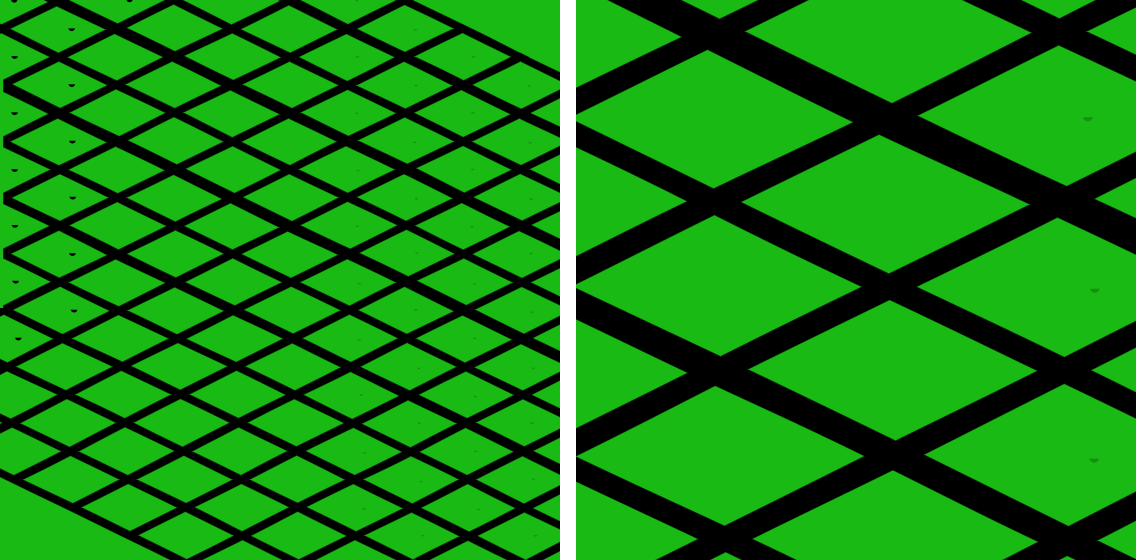
Left: the whole. Right: its middle third, enlarged.
Give the GLSL for this pattern, as a WebGL 1 fragment shader.

```glsl
precision highp float;

uniform vec2 u_resolution;

#define FIELD_COLOR vec3(0.10, 0.73, 0.08)
#define CELL_SIZE vec2(0.206, 0.1006)
#define FIRST_NODE vec2(0.1042, 0.1016)
#define LINE_HALF 0.0057
#define BOLD_EXTRA 0.0024
#define LOW_EDGE -8.0
#define HIGH_EDGE 4.0
#define WOBBLE 0.0025
#define SPECK_SIZE vec2(0.0055, 0.0048)
#define SPECK_OFFSET vec2(0.0235, -0.0015)
#define FAINT_SPECK 0.22

vec2 randomGradient(vec2 cell) {
  float h = fract(sin(dot(cell, vec2(127.1, 311.7))) * 43758.5);
  return vec2(cos(6.2832 * h), sin(6.2832 * h));
}

float gradientNoise(vec2 p) {
  vec2 i = floor(p);
  vec2 f = fract(p);
  vec2 w = f * f * (3.0 - 2.0 * f);
  float a = dot(randomGradient(i), f);
  float b = dot(randomGradient(i + vec2(1.0, 0.0)), f - vec2(1.0, 0.0));
  float c = dot(randomGradient(i + vec2(0.0, 1.0)), f - vec2(0.0, 1.0));
  float d = dot(randomGradient(i + 1.0), f - 1.0);
  return mix(mix(a, b, w.x), mix(c, d, w.x), w.y);
}

float coverage(float dist, float pixel) {
  return 1.0 - smoothstep(-0.7 * pixel, 0.7 * pixel, dist);
}

// Drift of the grid to the right, strongest at the lower left
float gridShift(vec2 p) {
  return 0.001 + 0.008 * p.y * p.y
       + 0.02 * (1.0 - p.x) * smoothstep(0.45, 0.95, p.y);
}

// Half-ellipse with a flat top
float halfEllipse(vec2 p, vec2 size) {
  vec2 q = p / size;
  return max((length(q) - 1.0) * size.y, -p.y);
}

float gridLines(vec2 diag, vec2 p, float pixel) {
  // Distance across a line, in canvas units
  float across = CELL_SIZE.y / length(vec2(1.0, 2.0 * CELL_SIZE.y / CELL_SIZE.x));
  float along = clamp(floor(diag.y + 0.5), LOW_EDGE, HIGH_EDGE);

  // Alternate falling lines are bolder near the middle
  float bold = mod(along, 2.0) * max(0.0, 1.0 - abs(along) / 6.0);
  float variation = 0.0008 * gradientNoise(p * 7.0 + 3.0);
  float falling = abs(diag.y - along) * across
                - LINE_HALF - BOLD_EXTRA * bold - variation;

  float rising = abs(fract(diag.x + 0.5) - 0.5) * across - LINE_HALF + variation;
  float outside = max(LOW_EDGE - diag.y, diag.y - HIGH_EDGE) * across - LINE_HALF;
  rising = max(rising, outside);

  // Trimmed tips along the left border
  float border = 0.0058;
  float trimmed = step(0.07, p.y) * step(p.y, 0.55);
  float trim = mix(-1.0, border - p.x, trimmed);
  return coverage(max(min(falling, rising), trim), pixel);
}

float cellSpecks(vec2 diag, vec2 grid, float pixel) {
  vec2 cell = floor(diag) + 0.5;
  vec2 center = 0.5 * vec2(cell.x + cell.y, cell.x - cell.y);
  vec2 local = (grid - center) * CELL_SIZE;
  float inside = step(LOW_EDGE, cell.y) * step(cell.y, HIGH_EDGE);

  // Dark marks on the left columns
  float columnLimit = 0.25 + 0.5 * step(center.y, -0.5);
  float dark = step(center.x, columnLimit) * step(center.y, 5.25);
  float mark = dark * coverage(halfEllipse(local - SPECK_OFFSET, SPECK_SIZE), pixel);

  // Faint marks toward the right
  vec2 jitter = 0.002 * randomGradient(cell);
  float faint = FAINT_SPECK * step(2.25, center.x);
  vec2 faintPos = local - vec2(0.018, 0.0) - jitter;
  mark = max(mark, faint * coverage(halfEllipse(faintPos, SPECK_SIZE * 0.5), pixel));
  return inside * mark;
}

void main() {
  float pixel = 1.0 / min(u_resolution.x, u_resolution.y);
  vec2 p = gl_FragCoord.xy / u_resolution;
  p.y = 1.0 - p.y;

  // Skewed coordinates: grid lines lie at whole values of diag
  vec2 wobble = WOBBLE * vec2(gradientNoise(p * 5.0), gradientNoise(p * 5.0 + 17.0));
  vec2 grid = (p + wobble - FIRST_NODE - vec2(gridShift(p), 0.0)) / CELL_SIZE;
  vec2 diag = vec2(grid.x + grid.y, grid.x - grid.y);

  float ink = max(gridLines(diag, p, pixel), cellSpecks(diag, grid, pixel));
  gl_FragColor = vec4(FIELD_COLOR * (1.0 - ink), 1.0);
}
```
